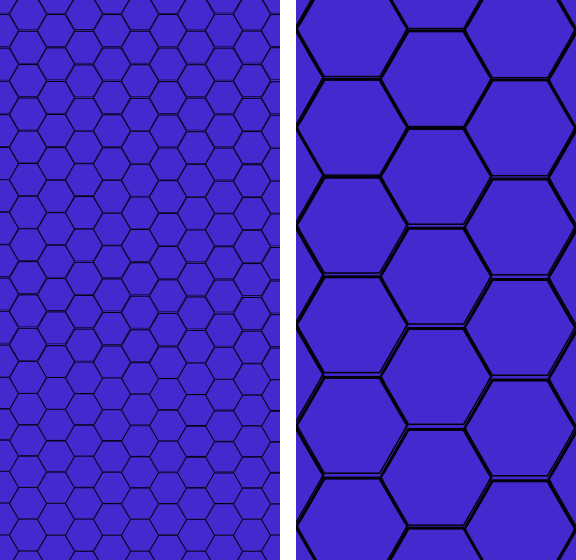
Left, the full canvas; right, a detail of the centre.
A Shadertoy shader for this pattern:

```glsl
// Violet honeycomb with thin black outlines that drift apart into double lines

float hash(vec2 p) {
    return fract(sin(dot(p, vec2(127.1, 311.7))) * 43758.5);
}

// Signed distance to a flat-topped hexagon with the given apothem
float hexagon(vec2 p, float apothem) {
    p = abs(p);
    return max(p.y, dot(p, vec2(0.866, 0.5))) - apothem;
}

// Slow vertical sag of the rows, stronger on the right side
float sag(vec2 p) {
    float tent = 0.0172 - 0.0242 * abs(p.y - 0.71);
    float wave = 0.0021 * sin((p.y - 1.3) * 6.98);
    float tilt = 0.0117 * (p.x - 0.5) * max(0.0, 1.0 - 1.2 * abs(p.y - 0.85));
    return tent + wave + tilt;
}

void mainImage(out vec4 fragColor, in vec2 fragCoord) {
    vec2 uv = fragCoord / iResolution.x;
    float pixel = 1.0 / iResolution.x;
    vec2 pitch = vec2(0.1, 0.11547);
    float column = floor(uv.x / pitch.x + 0.5);
    float line = 1.0;

    // Nearest outline among the surrounding cells
    for (int i = -1; i <= 1; i++) {
        float c = column + float(i);
        float start = 0.03125 + 0.5 * pitch.y * mod(c, 2.0);
        float row = floor((uv.y - start) / pitch.y + 0.5);
        for (int j = -1; j <= 1; j++) {
            float r = row + float(j);
            vec2 center = vec2(c * pitch.x, start + r * pitch.y);
            center.y -= sag(center) + 0.0016 * (hash(vec2(c, r)) - 0.5);
            vec2 p = uv - center;

            // Lower edges are finer than upper ones
            float halfWidth = mix(0.0009, 0.0018, smoothstep(-0.01, 0.01, p.y));
            line = min(line, abs(hexagon(p, 0.057)) - halfWidth);
        }
    }

    float ink = clamp(0.5 - line / pixel, 0.0, 1.0);
    vec3 color = mix(vec3(0.27, 0.16, 0.81), vec3(0.01, 0.0, 0.03), ink);
    fragColor = vec4(color, 1.0);
}
```
